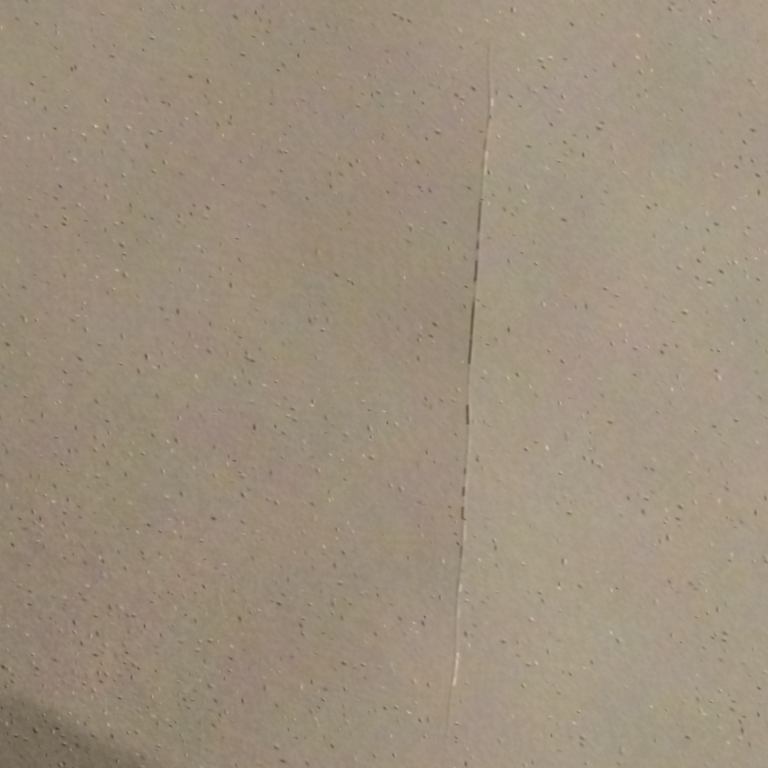
Reproduce this texture procedurally as a Shadertoy shader.

```glsl
// Worn beige stone slab: soft mottling, a fine diagonal grain and scattered
// pits with lit rims. A thin broken seam divides a darker left side from a
// lighter right side, and a shadow crosses the lower left corner.

#define STONE_COLOR vec3(0.603, 0.546, 0.475)
#define LIGHT_COLOR vec3(0.648, 0.597, 0.525)
#define SHADOW_COLOR vec3(0.43, 0.39, 0.325)
#define PIT_CELLS 84.0
#define PIT_SIZE 0.0021
#define PIT_DEPTH 0.20
#define RIM_LIGHT 0.15
#define GRAIN_CELLS 210.0
#define GRAIN_AMOUNT 0.062
#define MOTTLE_AMOUNT 0.045
#define TINT_AMOUNT 0.03

float hash(vec2 p) {
    return fract(sin(dot(p, vec2(127.1, 311.7))) * 43758.5453);
}

float noise(vec2 p) {
    vec2 i = floor(p), f = fract(p);
    f = f * f * (3.0 - 2.0 * f);
    float low = mix(hash(i), hash(i + vec2(1, 0)), f.x);
    float high = mix(hash(i + vec2(0, 1)), hash(i + vec2(1, 1)), f.x);
    return mix(low, high, f.y);
}

float fbm(vec2 p) {
    float sum = 0.0, weight = 0.5;
    for (int i = 0; i < 4; i++) {
        sum += weight * noise(p);
        p = mat2(1.6, 1.2, -1.2, 1.6) * p + 7.3;
        weight *= 0.5;
    }
    return sum / 0.9375;
}

vec2 rotate(vec2 p, float angle) {
    float c = cos(angle), s = sin(angle);
    return vec2(c * p.x + s * p.y, c * p.y - s * p.x);
}

// Soft elongated spot, 1 at its centre
float spot(vec2 p, vec2 size) {
    p /= size;
    return exp(-dot(p, p));
}

// Signed brightness of the scattered pits and bright chips
float pits(vec2 uv, float density) {
    vec2 cell = floor(uv * PIT_CELLS);
    float sum = 0.0;
    for (int y = -1; y <= 1; y++)
    for (int x = -1; x <= 1; x++) {
        vec2 id = cell + vec2(x, y);
        if (hash(id + 3.7) > density) continue;
        vec2 center = (id + vec2(hash(id + 11.3), hash(id + 27.9))) / PIT_CELLS;
        float kind = hash(id + 41.1);
        float strength = mix(0.25, 1.0, pow(hash(id + 53.6), 1.5));
        float size = PIT_SIZE * mix(0.65, 1.25, hash(id + 67.2));
        vec2 p = rotate(uv - center, -0.85 + 1.3 * (hash(id + 79.4) - 0.5));
        float dark = spot(p, size * vec2(1.5, 0.8));
        float rim = spot(p - size * vec2(0.3, 1.5), size * vec2(1.3, 0.75));
        sum += strength * (RIM_LIGHT * rim * smoothstep(0.1, 0.9, kind)
                         - PIT_DEPTH * dark * smoothstep(0.95, 0.4, kind));
    }
    return sum;
}

void mainImage(out vec4 fragColor, in vec2 fragCoord) {
    vec2 uv = fragCoord / iResolution.xy;

    // Broad light: darker left side, sharp step at the seam
    float seamX = 0.580 + 0.063 * uv.y + 0.006 * (noise(vec2(uv.y * 14.0, 2.0)) - 0.5);
    float side = uv.x - seamX;
    float span = smoothstep(0.08, 0.3, uv.y) * smoothstep(0.97, 0.75, uv.y);
    float lit = mix(smoothstep(-0.25, 0.2, side), smoothstep(-0.003, 0.004, side), 0.65 * span);
    vec3 color = mix(STONE_COLOR, LIGHT_COLOR, lit);
    float lowerLeft = smoothstep(0.75, 0.05, uv.y) * smoothstep(0.6, 0.0, uv.x);
    color -= 0.035 * lowerLeft;

    // Cloudy mottling and faint shifts of hue
    color += MOTTLE_AMOUNT * (fbm(uv * 7.0 + 4.0) - 0.5);
    float tint = fbm(uv * 16.0 + 31.0) - 0.5;
    float warmth = fbm(uv * 24.0 + 57.0) - 0.5;
    color += TINT_AMOUNT * (tint * vec3(1.0, -0.9, 0.6) + warmth * vec3(0.6, 0.3, -1.6));

    // Shadowed corner with a soft ragged edge
    float corner = 0.112 - 0.5 * uv.x - uv.y + 0.02 * (fbm(uv * 30.0) - 0.5);
    color = mix(color, SHADOW_COLOR, 0.75 * smoothstep(-0.012, 0.03, corner));

    // Fine grain, slightly stretched along the falling diagonal
    vec2 grainUv = rotate(uv, -0.8) * GRAIN_CELLS;
    float grain = 0.6 * noise(grainUv * vec2(0.65, 1.1)) + 0.4 * noise(grainUv * 1.5 + 19.0);
    color += GRAIN_AMOUNT * (grain - 0.5) * mix(0.8, 1.2, lowerLeft);

    // Pits gather in the lower left and in loose clusters
    float density = 0.20 + 0.28 * lowerLeft + 0.35 * (fbm(uv * 9.0 + 83.0) - 0.5);
    color += pits(uv, density) * vec3(1.0, 0.99, 0.96);

    // Broken seam: dark in its middle, pale chips toward its ends
    float dash = smoothstep(0.35, 0.65, noise(vec2(uv.y * 75.0, 5.0)));
    float chip = smoothstep(0.5, 0.8, noise(vec2(uv.y * 90.0, 9.0)));
    float middle = smoothstep(0.18, 0.38, uv.y) * smoothstep(0.95, 0.6, uv.y);
    float ends = smoothstep(0.0, 0.08, uv.y) * smoothstep(0.96, 0.93, uv.y);
    float crack = exp(-pow(side / 0.0021, 2.0));
    float edge = exp(-pow((side - 0.004) / 0.0022, 2.0));
    color -= crack * (0.035 * ends + 0.17 * middle * dash);
    color += edge * ends * (0.015 + 0.13 * chip * (1.0 - 0.75 * middle));

    fragColor = vec4(clamp(color, 0.0, 1.0), 1.0);
}
```
